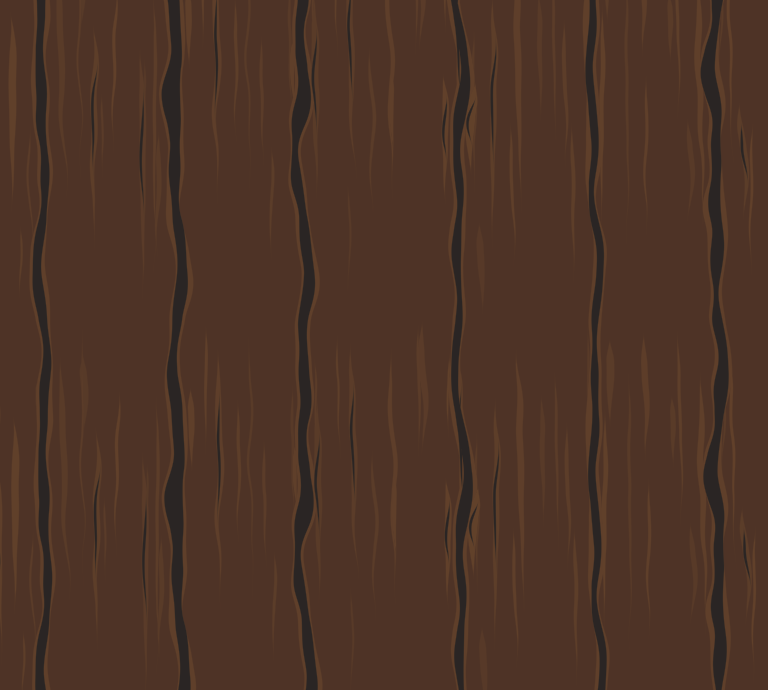
A Shadertoy shader for this texture:

```glsl
// Dark wooden planks: six wavering upright gaps with pale chipped rims,
// over tapered grain strokes, a few of them split by a thin dark crack.
// Strokes sit in hashed columns; the pattern repeats down the canvas.

#define ROWS 1.708          // vertical repeats on the canvas
#define ROW_OFFSET 0.21     // where in a repeat the top edge lies
#define DRIFT 0.006         // sideways lean from top to bottom
#define GAP_WANDER 0.011
#define RIM_WIDTH 0.0038
#define LONG_COLUMNS 36.0
#define SHORT_COLUMNS 25.0
#define CRACK_CHANCE 0.14
#define WOOD vec3(0.307, 0.201, 0.148)
#define GRAIN vec3(0.380, 0.253, 0.166)
#define DARK vec3(0.165, 0.147, 0.140)

// Per gap: position, half width, left bulge, right bulge
const vec4 GAPS[6] = vec4[6](
    vec4(0.053, 0.0056, 0.000, 0.000), vec4(0.228, 0.0064, 0.011, 0.000),
    vec4(0.392, 0.0064, 0.002, 0.002), vec4(0.595, 0.0046, 0.000, 0.007),
    vec4(0.772, 0.0046, 0.000, 0.000), vec4(0.931, 0.0066, 0.003, 0.001));

float hash(float n) {
    n = fract(n * 0.1031);
    n *= n + 33.33;
    n *= n + n;
    return fract(n);
}

// Gradient noise along a line, repeating after a whole number of cells
float wave(float x, float period, float seed) {
    float i = floor(x), f = x - i;
    float a = hash(mod(i, period) + seed) * 2.0 - 1.0;
    float b = hash(mod(i + 1.0, period) + seed) * 2.0 - 1.0;
    return 2.0 * mix(a * f, b * (f - 1.0), f * f * (3.0 - 2.0 * f));
}

float softness() { return max(1.0 / iResolution.x, 0.0016); }

float fill(float d) { return clamp(0.5 - d / softness(), 0.0, 1.0); }

// Coverage of an upright line that fades away as it thins out
float line(float x, float halfWidth) {
    return fill(abs(x) - halfWidth) * min(1.0, 2.0 * halfWidth / softness());
}

// Tapered stroke: x = pale grain, y = dark crack; p.x is relative to its axis
vec2 grainStroke(vec2 p, float top, float len, float halfWidth, bool cracked) {
    float s = (p.y - top) / len;
    if (s < 0.0 || s > 1.0) return vec2(0.0);
    float taper = smoothstep(0.0, 0.25, s) * (1.0 - smoothstep(0.4, 1.0, s));
    float pale = line(p.x, halfWidth * taper);
    if (!cracked) return vec2(pale, 0.0);
    float window = smoothstep(0.15, 0.35, s) * (1.0 - smoothstep(0.4, 0.7, s));
    float bend = halfWidth * 0.5 * sin(s * 11.0);
    return vec2(pale, line(p.x - bend, 0.0017 * window));
}

// One layer of hashed strokes, one per column
vec2 grainLayer(vec2 p, float columns, float minLen, float maxLen, float seed) {
    vec2 cover = vec2(0.0);
    float here = floor(p.x * columns);
    for (float k = -1.0; k <= 1.0; k++) {
        float id = here + k + seed;
        float len = mix(minLen, maxLen, hash(id + 11.3));
        float top = (1.0 - len) * pow(hash(id + 27.7), 1.4);
        float thick = hash(id + 41.9);
        bool cracked = hash(id + 63.1) < CRACK_CHANCE;
        float halfWidth = mix(0.0013, 0.0052, thick * thick);
        if (cracked) halfWidth = max(halfWidth, 0.0042);
        float axis = (here + k + 0.1 + 0.8 * hash(id + 5.5)) / columns;
        axis += (hash(id + 77.7) - 0.3) * 0.022 * (p.y - top);
        axis += 0.005 * wave(p.y * 7.0, 7.0, id + 90.0);
        vec2 stroke = grainStroke(vec2(p.x - axis, p.y), top, len, halfWidth, cracked);
        stroke.x *= mix(0.45, 1.0, hash(id + 35.3));
        cover = max(cover, stroke);
    }
    return cover;
}

void mainImage(out vec4 fragColor, in vec2 fragCoord) {
    vec2 uv = fragCoord / iResolution.xy;
    float down = 1.0 - uv.y;
    vec2 p = vec2(uv.x - DRIFT * down, fract(down * ROWS + ROW_OFFSET));

    // Grain
    vec2 cover = max(grainLayer(p, LONG_COLUMNS, 0.3, 0.75, 200.0),
                     grainLayer(p, SHORT_COLUMNS, 0.15, 0.4, 500.0));

    // Gaps, their rims and splinters
    float gapCover = 0.0;
    for (int i = 0; i < 6; i++) {
        vec4 gap = GAPS[i];
        float seed = 31.0 * float(i) + 700.0;
        float x = p.x - gap.x - GAP_WANDER * wave(p.y * 4.0, 4.0, seed);
        float bulge = exp(-pow((p.y - 0.46) / 0.085, 2.0));
        float left = gap.y * (1.0 + 0.8 * wave(p.y * 9.0, 9.0, seed + 9.0)) + gap.z * bulge;
        float right = gap.y * (1.0 + 0.8 * wave(p.y * 8.0, 8.0, seed + 19.0)) + gap.w * bulge;
        float d = max(x - right, -x - left);
        float rimNoise = wave(p.y * 6.0, 6.0, seed + (x < 0.0 ? 40.0 : 50.0));
        float rim = RIM_WIDTH * max(0.0, 1.0 + 1.3 * rimNoise);
        cover.x = max(cover.x, 0.9 * fill(d - rim));
        gapCover = max(gapCover, fill(d));
        if (gap.w > 0.005)
            cover = max(cover, grainStroke(vec2(x - gap.y - 0.012, p.y), 0.41, 0.24, 0.0065, true));
    }

    vec3 color = mix(WOOD, GRAIN, cover.x);
    color = mix(color, DARK, max(cover.y, gapCover));
    fragColor = vec4(color, 1.0);
}
```
